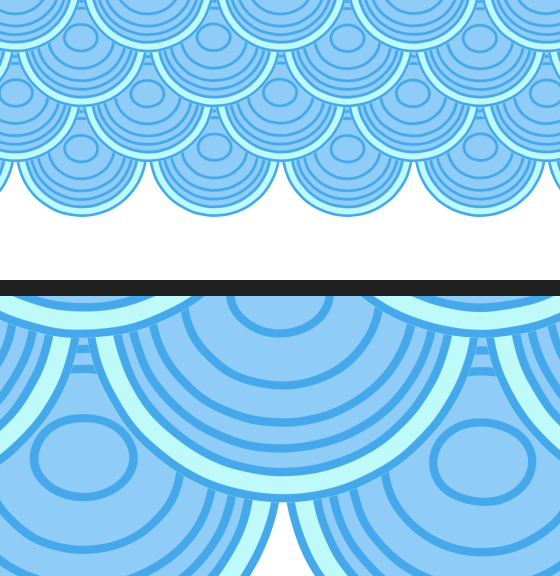
Top, the full canvas; bottom, a detail of the centre.
Reproduce this pattern procedurally as a Shadertoy shader.

```glsl
#define SPACING 0.4745
#define ROW_STEP 0.196
#define ROWS 4
#define FIRST_CENTER vec2(0.2915, 0.461)
#define RADIUS 0.2362
#define LINE_HALF 0.021
#define WOBBLE 0.007
#define JITTER 0.014
#define LINE_BLUE vec3(0.27, 0.66, 0.92)
#define FILL_BLUE vec3(0.56, 0.80, 0.97)
#define RIM_CYAN vec3(0.75, 0.98, 0.98)
#define PAPER vec3(1.0)

vec2 hash2(vec2 p) {
    vec3 h = fract(p.xyx * vec3(0.1031, 0.1030, 0.0973));
    h += dot(h, h.yzx + 33.33);
    return fract((h.xx + h.yz) * h.zy) * 2.0 - 1.0;
}

float gradientNoise(vec2 p) {
    vec2 i = floor(p), f = fract(p);
    vec2 u = f * f * (3.0 - 2.0 * f), e = vec2(0.0, 1.0);
    float low = mix(dot(hash2(i), f), dot(hash2(i + e.yx), f - e.yx), u.x);
    float high = mix(dot(hash2(i + e), f - e), dot(hash2(i + e.yy), f - e.yy), u.x);
    return mix(low, high, u.y);
}

// First-order signed distance to an axis-aligned ellipse
float ellipse(vec2 p, vec2 radii) {
    float k = length(p / radii);
    return k * (k - 1.0) / max(length(p / (radii * radii)), 1e-4);
}

// Coverage of the region d < 0, with an edge two pixels wide
float cover(float d, float px) {
    return 1.0 - smoothstep(-px, px, d);
}

float stroke(float d, float px) {
    return cover(abs(d) - LINE_HALF, px);
}

// Paints one scale in units of its radius; alpha is its silhouette
vec4 scale(vec2 p, vec2 id, float px) {
    float wobble = WOBBLE * gradientNoise(p * 5.0 + id * 17.0);
    float r = length(p) + wobble;
    vec3 color = mix(RIM_CYAN, FILL_BLUE, cover(r - 0.846, px));

    // Rim outlines
    float ink = max(stroke(r - 0.846, px), stroke(r - 0.979, px));

    // Eye and inner rings: horizontal radius, vertical radius, lift
    vec3 rings[4] = vec3[4](
        vec3(0.25, 0.20, 0.045), vec3(0.495, 0.455, 0.04),
        vec3(0.66, 0.60, 0.0), vec3(0.765, 0.73, 0.0));
    vec2 shift = JITTER * hash2(id + 7.0);
    for (int i = 0; i < 4; i++) {
        vec2 q = p - vec2(0.0, rings[i].z) - shift / float(i + 1);
        ink = max(ink, stroke(ellipse(q, rings[i].xy) + wobble, px));
    }
    return vec4(mix(color, LINE_BLUE, ink), cover(r - 1.0, px));
}

void mainImage(out vec4 fragColor, in vec2 fragCoord) {
    vec2 uv = fragCoord / iResolution.y;
    float px = 0.75 / (iResolution.y * RADIUS);
    vec3 color = PAPER;

    // Staggered rows, each overlapping the one below
    for (int row = 0; row < ROWS; row++) {
        float stagger = 0.5 * float(row % 2) * SPACING;
        vec2 p = uv - FIRST_CENTER - vec2(stagger, float(row) * ROW_STEP);
        float column = floor(p.x / SPACING + 0.5);
        p.x -= column * SPACING;
        vec4 layer = scale(p / RADIUS, vec2(column, row), px);
        color = mix(color, layer.rgb, layer.a);
    }
    fragColor = vec4(color, 1.0);
}
```
